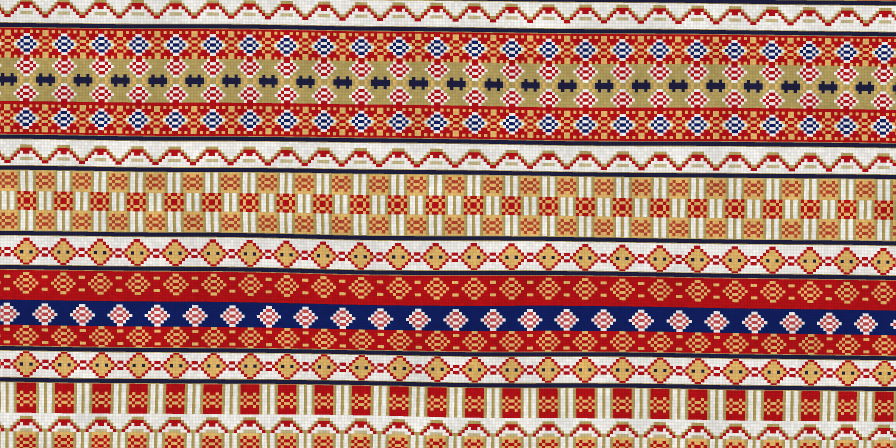
Write a Shadertoy shader that draws this pattern.

```glsl
const vec3 RED = vec3(0.68, 0.07, 0.09);
const vec3 KHAKI = vec3(0.68, 0.60, 0.36);
const vec3 GOLD = vec3(0.85, 0.69, 0.40);
const vec3 WHITE = vec3(0.92, 0.91, 0.89);
const vec3 NAVY = vec3(0.12, 0.12, 0.24);
const vec3 BLUE = vec3(0.07, 0.12, 0.36);
const float ROWS = 144.0;    // threads down the canvas
const float REPEAT = 12.0;   // threads per motif
const float LINES[8] = float[8](-1.0, 9.0, 45.0, 55.0, 76.0, 87.0, 113.0, 123.0);

vec2 hash2(vec2 p) {
    vec2 k = vec2(dot(p, vec2(127.1, 311.7)), dot(p, vec2(269.5, 183.3)));
    return fract(sin(k) * 43758.5) * 2.0 - 1.0;
}

float gradientNoise(vec2 p) {
    vec2 i = floor(p), f = fract(p), e = vec2(1.0, 0.0);
    vec2 u = f * f * (3.0 - 2.0 * f);
    float low = mix(dot(hash2(i), f), dot(hash2(i + e), f - e), u.x);
    float high = mix(dot(hash2(i + e.yx), f - e.yx), dot(hash2(i + 1.0), f - 1.0), u.x);
    return mix(low, high, u.y);
}

float checker(vec2 q) {
    return mod(floor(q.x) + floor(abs(q.y)), 2.0);
}

vec3 flower(vec2 q, vec3 petal, vec3 heart, vec3 ground) {
    if (q.x + 1.2 * abs(q.y) > 4.2) return ground;
    return mix(heart, petal, checker(q));
}

vec3 specks(vec2 q, vec3 speck, vec3 ground) {
    bool inside = q.x + abs(q.y) < 4.7 && checker(q) > 0.5;
    return inside ? speck : ground;
}

// Stepped arch; y counts threads down from the top of the band
vec3 scallop(vec2 q, vec3 ground) {
    float d = floor(q.y) - floor(1.3 + 0.14 * q.x * q.x);
    if (d == 0.0) return KHAKI;
    if (d == 1.0 || (d == 2.0 && checker(q) > 0.5)) return RED;
    if (d == 4.0 && q.x < 2.0) return mix(KHAKI, ground, 0.3);
    return ground;
}

vec3 diamondChain(vec2 q) {
    float d = q.x + abs(q.y);
    if (q.y == 0.0 && q.x == 1.5) return NAVY;
    if (d < 4.0) return GOLD;
    if (d < 5.0) return RED;
    if (abs(q.y) < 2.0 && checker(q) < 0.5) return RED;
    return WHITE;
}

vec3 dottedBlock(vec2 q, vec3 base, vec3 dotColour) {
    bool dotted = checker(q) > 0.5 && abs(q.y) < 3.0;
    return dotted ? dotColour : base;
}

// Square block beside a pair of pale stripes
vec3 blockAndStripes(vec2 q, float rawX, vec3 base, vec3 dotColour) {
    if (q.x < 3.0) return dottedBlock(q, base, dotColour);
    float gap = abs(REPEAT * 0.5 - rawX);
    return abs(gap - 1.25) < 0.75 ? WHITE : KHAKI;
}

vec3 plaid(float x, float gapX, float rawX, float row) {
    if (row < 7.0) return blockAndStripes(vec2(gapX, row - 3.0), REPEAT * 0.5 - rawX, GOLD, mix(RED, KHAKI, 0.35));
    if (row < 13.0) return blockAndStripes(vec2(x, row - 9.5), rawX, RED, GOLD);
    return blockAndStripes(vec2(gapX, row - 16.0), REPEAT * 0.5 - rawX, GOLD, mix(RED, KHAKI, 0.35));
}

vec3 flowerBorder(float x, float gapX, float y) {
    vec3 ground = specks(vec2(gapX, y), GOLD, RED);
    ground = abs(y) == 4.0 && checker(vec2(x, y)) > 0.5 ? GOLD : ground;
    return flower(vec2(x, y), WHITE, BLUE, ground);
}

vec3 khakiBorder(float x, float gapX, float y) {
    if (abs(y) < 1.0 && gapX < 3.0 || abs(y) < 2.0 && gapX == 1.5) return NAVY;
    vec3 ground = specks(vec2(x, y), GOLD, KHAKI);
    return flower(vec2(x, abs(y) - 4.5), WHITE, RED, ground);
}

vec3 goldBorder(float x, float gapX, float y) {
    vec3 ground = abs(y) == 2.0 && gapX == 0.5 ? GOLD : RED;
    return flower(vec2(x, y), GOLD, RED, ground);
}

// Chooses the band by its row of threads
vec3 cloth(vec2 t) {
    for (int i = 0; i < 8; i++) {
        float d = abs(t.y - LINES[i] - 0.5);
        if (d < 0.65) return NAVY;
        if (d < 0.9) return KHAKI;
    }
    float local = mod(t.x - 2.25, REPEAT) - REPEAT * 0.5;
    float x = floor(abs(local)) + 0.5, gapX = REPEAT * 0.5 - x;
    float row = floor(t.y);
    if (row < -1.0) return RED;
    if (row < 10.0) return scallop(vec2(x, row), WHITE);
    if (row < 20.0) return flowerBorder(x, gapX, row - 15.0);
    if (row < 34.0) return khakiBorder(x, gapX, row + 0.5 - 27.0);
    if (row < 45.0) return flowerBorder(x, gapX, row - 39.0);
    if (row < 56.0) return scallop(vec2(x, row - 47.0), WHITE);
    if (row < 76.0) return plaid(x, gapX, abs(local), row - 56.0);
    if (row < 87.0) return diamondChain(vec2(x, row - 82.0));
    if (row < 98.0) return goldBorder(x, gapX, row - 92.0);
    if (row < 106.0) return flower(vec2(gapX, row - 102.0), WHITE, mix(RED, WHITE, 0.25), BLUE);
    if (row < 113.0) return goldBorder(x, gapX, row - 109.0);
    if (row < 123.0) return diamondChain(vec2(x, row - 118.0));
    if (row < 134.0) return blockAndStripes(vec2(x, row - 129.0), abs(local), RED, GOLD);
    if (row < 140.0) return scallop(vec2(x, row - 134.0), WHITE);
    return blockAndStripes(vec2(x, row - 143.0), abs(local), GOLD, RED);
}

// Tilts and gently bends the weave
vec2 warp(vec2 t) {
    t.y -= (t.x / ROWS - 1.0) * 1.6;
    vec2 bend = vec2(gradientNoise(t / 45.0), gradientNoise(t / 60.0 + 17.0));
    return t + bend * vec2(1.2, 0.9);
}

vec3 weave(vec2 t) {
    vec2 f = fract(t) - 0.5;
    float relief = 1.03 - 0.32 * dot(f, f);
    float wear = 1.0 + 0.04 * hash2(floor(t)).x + 0.09 * gradientNoise(t / 14.0);
    return cloth(t) * relief * wear;
}

void mainImage(out vec4 fragColor, in vec2 fragCoord) {
    vec3 sum = vec3(0.0);
    for (int i = 0; i < 9; i++) {
        vec2 offset = (vec2(i % 3, i / 3) - 1.0) / 3.0;
        vec2 p = (fragCoord + offset) / iResolution.y;
        sum += weave(warp(vec2(p.x, 1.0 - p.y) * ROWS));
    }
    fragColor = vec4(sum / 9.0, 1.0);
}
```
